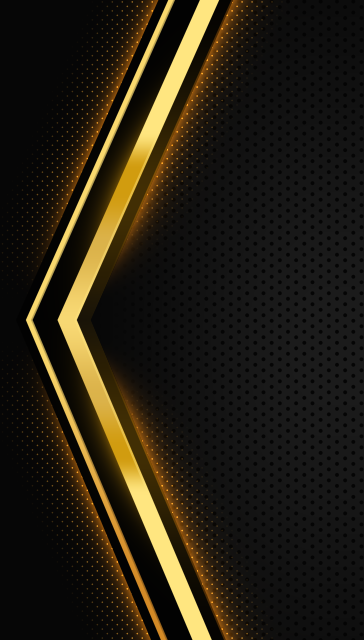
This background is drawn by a WebGL 2 fragment shader. Its source:

```glsl
#version 300 es
precision highp float;
uniform vec2 u_resolution;
out vec4 fragColor;

const vec3 PALE_GOLD = vec3(1.0, 0.90, 0.50);
const vec3 DEEP_GOLD = vec3(0.82, 0.61, 0.06);
const vec3 SOFT_GOLD = vec3(0.86, 0.70, 0.29);
const vec3 AMBER = vec3(0.66, 0.36, 0.02);
const vec3 OLIVE = vec3(0.40, 0.28, 0.01);

// Smooth coverage of the interval lo..hi
float band(float x, float lo, float hi, float blur) {
    return smoothstep(lo - blur, lo + blur, x) * (1.0 - smoothstep(hi - blur, hi + blur, x));
}

float bell(float x, float center, float width) {
    float t = (x - center) / width;
    return exp(-t * t);
}

// Staggered lattice of round dots
float dots(vec2 p, vec2 pitch, float radius, float blur) {
    float column = floor(p.x / pitch.x);
    p.y += 0.5 * pitch.y * mod(column, 2.0);
    vec2 cell = (fract(p / pitch) - 0.5) * pitch;
    return 1.0 - smoothstep(radius - blur, radius + blur, length(cell));
}

// Metal tone from the apex (0) outward to the ends (0.5)
vec3 metal(float along, float shift) {
    vec3 color = mix(PALE_GOLD * vec3(0.97, 0.94, 0.90), SOFT_GOLD, smoothstep(0.0, 0.12, along));
    color = mix(color, DEEP_GOLD, smoothstep(0.12, 0.20, along));
    return mix(color, PALE_GOLD, smoothstep(0.235 + shift, 0.295 + shift, along));
}

// Dark perforated panel, brightest at the right middle
vec3 panel(vec2 p, float px) {
    float light = bell(p.y, 0.46, 0.48) * smoothstep(0.08, 0.50, p.x);
    vec3 color = vec3(0.022 + 0.085 * light);
    float holes = dots(p + vec2(0.0030, 0.0), vec2(0.01276, 0.0172), 0.0030, px * 0.7);
    return mix(color, vec3(0.012), holes * 0.9 * smoothstep(0.15, 0.25, p.x));
}

void main() {
    float px = 1.0 / u_resolution.y;
    vec2 p = gl_FragCoord.xy * px;
    float upper = step(0.5, p.y);
    float along = abs(p.y - 0.5);
    float u = p.x - along * mix(0.422, 0.445, upper);
    float edge = px * 0.75;

    vec3 color = panel(p, px);

    // Fine golden halftone beside both outer edges
    float speckle = dots(vec2(p.x, along), vec2(0.0078, 0.0140), 0.0012, px * 0.6);
    float leftField = smoothstep(-0.085, 0.01, u) * (1.0 - step(0.026, u));
    float rightField = step(0.142, u) * (1.0 - smoothstep(0.15, 0.235, u));
    float field = leftField * smoothstep(0.02, 0.22, along)
                + rightField * smoothstep(0.09, 0.26, along);
    color += vec3(0.62, 0.43, 0.12) * speckle * field;

    // Amber light spilling from the outer edges
    float leftGlow = exp(-max(0.025 - u, 0.0) / 0.014) * smoothstep(0.03, 0.27, along);
    float rightGlow = exp(-max(u - 0.142, 0.0) / 0.017) * smoothstep(0.03, 0.19, along);
    color += AMBER * (leftGlow * 0.85 * step(u, 0.08) + rightGlow * 0.85 * step(0.08, u));

    // Black body of the chevron
    float body = band(u, 0.025, 0.142, edge);
    float fade = mix(1.0, smoothstep(0.0, 0.08, along), step(0.12, u));
    color = mix(color, vec3(0.008), body * fade);

    // Olive reflection around the middle of each arm
    float center = mix(0.205, 0.225, upper);
    float reflection = bell(along, center, 0.11);
    float inner = exp(-max(0.090 - u, 0.0) / 0.017) * step(u, 0.10);
    float rim = band(u, 0.119, 0.142, edge) * bell(along, 0.19, 0.17);
    color += OLIVE * body * (inner * reflection * 0.95 + rim * 0.62);
    color += AMBER * band(u, 0.139, 0.142, edge) * smoothstep(0.05, 0.20, along) * 0.40;

    // Thin outer stripe with a darker right bevel
    float warm = (1.0 - upper) * smoothstep(0.0, 0.45, along);
    vec3 stripe = mix(vec3(0.98, 0.85, 0.43), vec3(0.83, 0.54, 0.15), warm);
    stripe *= mix(1.0, 0.72, smoothstep(0.047, 0.050, u));
    color = mix(color, stripe, band(u, 0.0404, 0.0510, edge));

    // Broad gold band with a bright right bevel
    vec3 gold = metal(along, -0.022 * (1.0 - upper));
    gold = mix(gold, PALE_GOLD, 0.45 * band(u, 0.116, 0.120, edge));
    color = mix(color, gold, band(u, 0.0898, 0.1200, edge));

    fragColor = vec4(clamp(color, 0.0, 1.0), 1.0);
}
```
